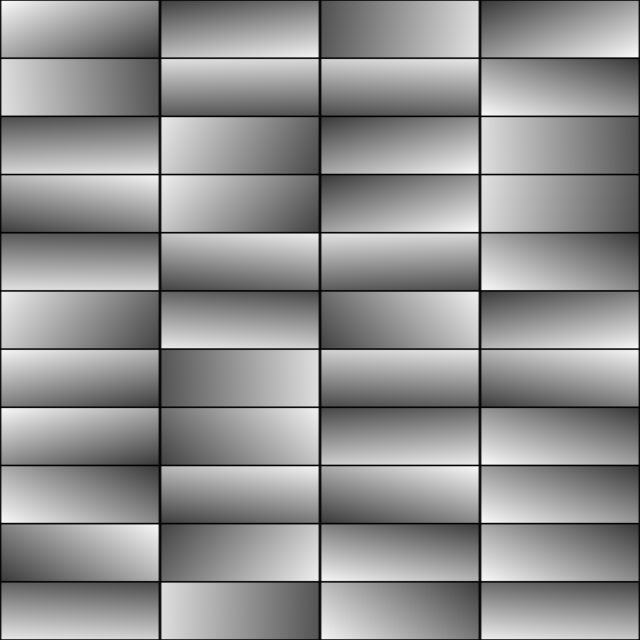
Write a Shadertoy shader that draws this pattern.

```glsl
// Grid of wide grey tiles, each shaded by a linear ramp in a random direction.

// Random value in 0..1 for a tile index
float hash(vec2 p) {
    vec3 q = fract(vec3(p.xyx) * 0.1031);
    q += dot(q, q.yzx + 33.33);
    return fract((q.x + q.y) * q.z);
}

void mainImage(out vec4 fragColor, in vec2 fragCoord) {
    // Four columns by eleven rows
    vec2 grid = vec2(4.0, 11.0);
    vec2 pos = fragCoord / iResolution.xy * grid;
    vec2 tile = floor(pos);
    vec2 local = fract(pos);

    // Linear ramp through the tile centre
    float angle = 6.2831853 * hash(tile + 7.0);
    vec2 lightDir = vec2(cos(angle), sin(angle));
    float grey = clamp(0.6 + 0.55 * dot(local - 0.5, lightDir), 0.0, 1.0);

    // Soft black seams, proportional to the tile sides
    vec2 edgeDist = min(local, 1.0 - local);
    vec2 pixel = grid / iResolution.xy;
    vec2 seam = smoothstep(vec2(0.0), 0.01 + pixel, edgeDist);

    fragColor = vec4(vec3(grey * seam.x * seam.y), 1.0);
}
```
